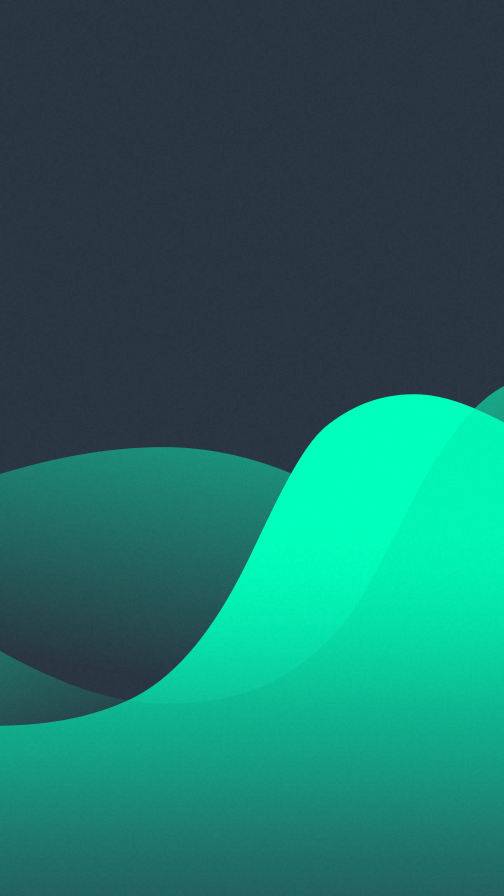
This background is drawn by a WebGL 2 fragment shader. Its source:

```glsl
#version 300 es
precision highp float;
// Three overlapping green waves with soft gradients on a dark slate background.

uniform vec2 u_resolution;
out vec4 fragColor;

// Sine-free hash in 0..1
float hash(vec2 cell) {
    vec3 q = fract(cell.xyx * 0.1031);
    q += dot(q, q.yzx + 33.33);
    return fract((q.x + q.y) * q.z);
}

// Cubic Hermite span; each knot holds x, height and slope
float span(float x, vec3 a, vec3 b) {
    float w = b.x - a.x;
    float t = (x - a.x) / w;
    float s = 1.0 - t;
    return mix(a.y, b.y, t * t * (3.0 - 2.0 * t)) + w * t * s * (a.z * s - b.z * t);
}

float backCrest(float x) {
    vec3 top = vec3(0.324, 0.501, 0.0);
    return x < top.x ? span(x, vec3(0.0, 0.471, 0.17), top)
                     : span(x, top, vec3(1.0, 0.292, -0.62));
}

float middleCrest(float x) {
    vec3 dip = vec3(0.324, 0.215, 0.0);
    vec3 rise = vec3(0.671, 0.297, 0.62);
    vec3 steep = vec3(0.856, 0.479, 0.93);
    if (x < dip.x) return span(x, vec3(0.0, 0.2735, -0.31), dip);
    if (x < rise.x) return span(x, dip, rise);
    if (x < steep.x) return span(x, rise, steep);
    return span(x, steep, vec3(1.0, 0.569, 0.28));
}

float frontCrest(float x) {
    vec3 foot = vec3(0.25, 0.2174, 0.25);
    vec3 steep = vec3(0.498, 0.3815, 1.18);
    vec3 shoulder = vec3(0.648, 0.5247, 0.45);
    vec3 top = vec3(0.822, 0.56, 0.0);
    if (x < foot.x) return span(x, vec3(0.0, 0.19, 0.01), foot);
    if (x < steep.x) return span(x, foot, steep);
    if (x < shoulder.x) return span(x, steep, shoulder);
    if (x < top.x) return span(x, shoulder, top);
    return span(x, top, vec3(1.0, 0.5286, -0.29));
}

// Coverage below a crest, smoothed over about one pixel
float below(float d) {
    float pixel = length(vec2(dFdx(d), dFdy(d)));
    return clamp(0.5 - d / pixel, 0.0, 1.0);
}

void main() {
    vec2 uv = gl_FragCoord.xy / u_resolution;
    vec3 slate = vec3(0.163, 0.212, 0.258);

    float back = below(uv.y - backCrest(uv.x));
    float middle = below(uv.y - middleCrest(uv.x));
    float front = below(uv.y - frontCrest(uv.x));

    // Back wave fades down into the slate
    float backFade = clamp((uv.y - 0.27 + 0.09 * uv.x) / 0.27, 0.0, 1.0);
    vec3 color = mix(slate, mix(slate, vec3(0.10, 0.58, 0.49), backFade), back);

    // Middle wave, with a slanted fade
    float middleFade = clamp(0.45 + 3.3 * (uv.y - 0.27) - 0.5 * uv.x, 0.0, 1.0);
    color = mix(color, mix(slate, vec3(0.09, 0.70, 0.56), middleFade), middle);

    // Front wave, faintly shaded where it overlaps the middle one
    float glow = smoothstep(-0.07, 0.42, uv.y);
    vec3 mint = mix(vec3(0.14, 0.35, 0.36), vec3(0.0, 1.0, 0.735), glow);
    mint *= 1.0 - 0.04 * middle * smoothstep(0.1, 0.22, uv.y);
    color = mix(color, mint, front);

    // Fine grain
    color += 0.014 * (hash(floor(uv * vec2(288.0, 512.0))) - 0.5);
    fragColor = vec4(color, 1.0);
}
```
